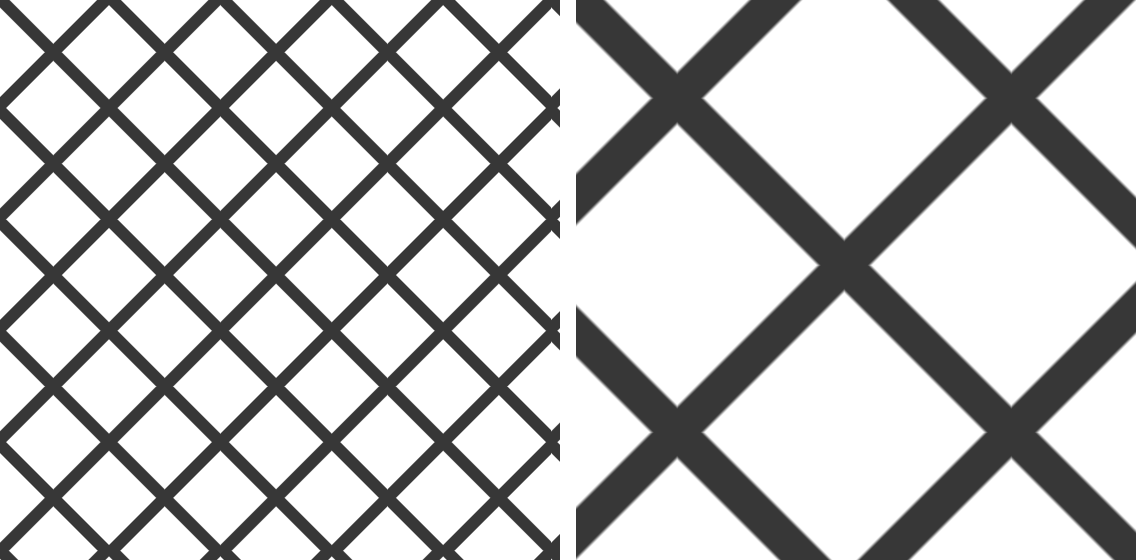
Left, the full canvas; right, a detail of the centre.
A WebGL 2 fragment shader for this pattern:

```glsl
#version 300 es
precision highp float;
// Diagonal lattice of dark bars on white, laid as a tile that repeats just inside the far edges.

#define PITCH 0.1989                  // distance between crossings along a row
#define BAR_WIDTH 0.0215              // thickness of a bar
#define CROSSING vec2(0.4930, 0.4912) // one crossing, measured from the top left
#define TILE_SIZE 0.9844              // side of the repeated tile
#define EDGE_SOFTNESS 0.0013          // half width of the edge blend
#define BAR_COLOR vec3(0.216)
#define GROUND_COLOR vec3(1.0)

uniform vec2 u_resolution;
out vec4 fragColor;

// Distance to the nearest bar centre line in each diagonal direction
vec2 diagonalDistance(vec2 p) {
    vec2 diagonals = vec2(p.x + p.y, p.x - p.y) / PITCH;
    return abs(fract(diagonals + 0.5) - 0.5) * PITCH * inversesqrt(2.0);
}

void main() {
    vec2 uv = gl_FragCoord.xy / u_resolution;

    // Tile from the top left corner
    vec2 tilePos = mod(vec2(uv.x, 1.0 - uv.y), TILE_SIZE);

    // Union of the two sets of bars
    vec2 lineDistance = diagonalDistance(tilePos - CROSSING);
    float barDistance = min(lineDistance.x, lineDistance.y) - 0.5 * BAR_WIDTH;

    // Soft edge, never thinner than a pixel
    float blend = max(EDGE_SOFTNESS, 0.7 / min(u_resolution.x, u_resolution.y));
    float bar = 1.0 - smoothstep(-blend, blend, barDistance);

    fragColor = vec4(mix(GROUND_COLOR, BAR_COLOR, bar), 1.0);
}
```
